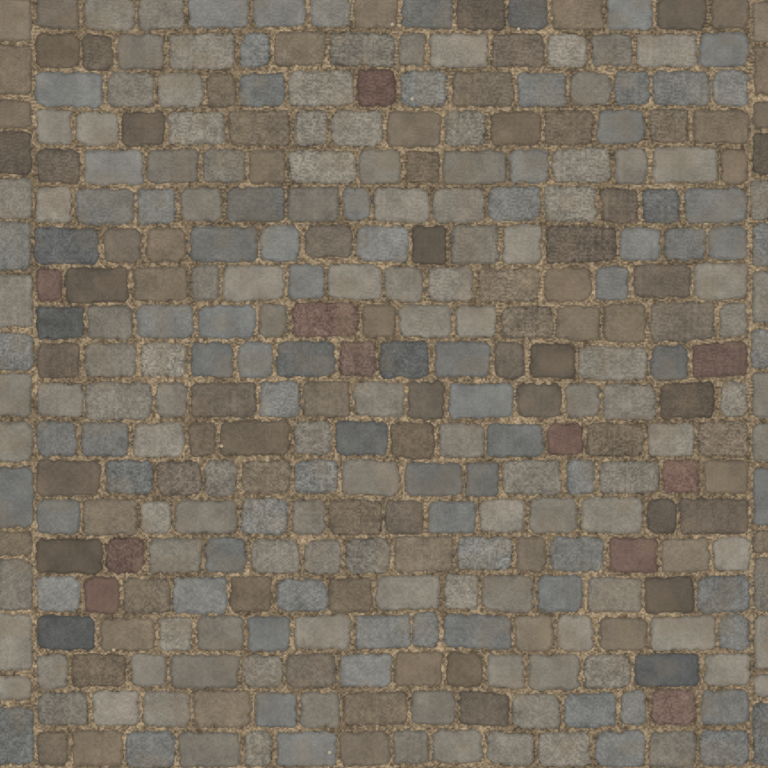
Write a WebGL 2 fragment shader that draws this texture.

```glsl
#version 300 es
precision highp float;

uniform vec2 u_resolution;
out vec4 fragColor;

const float ROWS = 19.8;          // courses over the canvas height
const float STONES = 14.0;        // stones in each course
const float BORDER_STONES = 16.0; // stones in the upright border
const float FIELD_START = 0.0445;
const float FIELD_WIDTH = 0.933;
const float ROW_SHIFT = 0.36;
const float EDGE_JITTER = 0.48;
const float JOINT = 0.0031;       // half the gap between stones
const float CORNER = 0.0095;
const float ROUGHNESS = 0.0038;
const float SOFTNESS = 0.0011;
const float WOBBLE = 0.007;

const vec3 MORTAR = vec3(0.53, 0.465, 0.375);
const vec3 GREY = vec3(0.515, 0.490, 0.445);
const vec3 BLUE_GREY = vec3(0.465, 0.465, 0.450);
const vec3 BROWN = vec3(0.465, 0.415, 0.350);
const vec3 DARK_BROWN = vec3(0.385, 0.345, 0.300);
const vec3 SLATE = vec3(0.355, 0.360, 0.355);
const vec3 RED = vec3(0.425, 0.340, 0.305);
const vec3 PEBBLE = vec3(0.72, 0.66, 0.54);

float hash(vec2 p) {
    return fract(sin(dot(p, vec2(127.1, 311.7))) * 43758.5453);
}

float noise(vec2 p) {
    vec2 i = floor(p), f = fract(p);
    f = f * f * (3.0 - 2.0 * f);
    return mix(mix(hash(i), hash(i + vec2(1, 0)), f.x),
               mix(hash(i + vec2(0, 1)), hash(i + vec2(1, 1)), f.x), f.y);
}

float roundedBox(vec2 p, vec2 halfSize, float radius) {
    vec2 q = abs(p) - halfSize + radius;
    return length(max(q, 0.0)) + min(max(q.x, q.y), 0.0) - radius;
}

// Irregular joint position; both ends of a course stay fixed.
float jointAt(float i, float row, float count) {
    if (i <= 0.0 || i >= count) return clamp(i, 0.0, count);
    float shift = (mod(row, 2.0) - 0.5) * ROW_SHIFT;
    return i + shift + (hash(vec2(i, row + 3.7)) - 0.5) * EDGE_JITTER;
}

// Start, end and index of the stone lying at s along a course.
vec3 stoneSpan(float s, float row, float count) {
    float i = floor(s);
    if (s < jointAt(i, row, count)) i -= 1.0;
    else if (s >= jointAt(i + 1.0, row, count)) i += 1.0;
    return vec3(jointAt(i, row, count), jointAt(i + 1.0, row, count), i);
}

vec3 stoneColor(vec2 id) {
    float pick = hash(id + 17.3);
    vec3 color = pick < 0.36 ? GREY : pick < 0.58 ? BLUE_GREY : pick < 0.80 ? BROWN
               : pick < 0.91 ? DARK_BROWN : pick < 0.96 ? SLATE : RED;
    color = mix(color, GREY, 0.35 * hash(id + 5.1));
    return color * (0.92 + 0.18 * hash(id + 29.9));
}

void main() {
    vec2 p = gl_FragCoord.xy / u_resolution;
    vec2 bend = vec2(noise(p * 9.0 + 4.0), noise(p * vec2(7.0, 11.0) + 31.0)) - 0.5;
    vec2 q = p + bend * WOBBLE * vec2(0.5, 1.0);

    // Locate the stone, either in the field or in the border.
    float x = fract(q.x - FIELD_START);
    vec2 low, high, id;
    if (x < FIELD_WIDTH) {
        float row = floor(q.y * ROWS);
        vec3 span = stoneSpan(x / FIELD_WIDTH * STONES, row, STONES);
        low = vec2(span.x / STONES * FIELD_WIDTH, row / ROWS);
        high = vec2(span.y / STONES * FIELD_WIDTH, (row + 1.0) / ROWS);
        id = vec2(span.z, row);
    } else {
        vec3 span = stoneSpan(q.y * BORDER_STONES, 41.0, BORDER_STONES);
        low = vec2(FIELD_WIDTH, span.x / BORDER_STONES);
        high = vec2(1.0, span.y / BORDER_STONES);
        id = vec2(span.z, 41.0);
    }

    // Worn, rounded outline with its own size and offset.
    vec2 vary = vec2(hash(id + 8.2), hash(id + 12.6));
    vec2 center = 0.5 * (low + high) + (vary.yx - 0.5) * 0.0016;
    vec2 halfSize = 0.5 * (high - low) - JOINT * (0.7 + 0.6 * vary);
    float radius = CORNER * (0.65 + 0.6 * hash(id + 2.4));
    float d = roundedBox(vec2(x, q.y) - center, halfSize, radius);
    d += (noise(p * 130.0) - 0.5) * ROUGHNESS + (noise(p * 290.0) - 0.5) * ROUGHNESS * 0.5;
    float soft = max(SOFTNESS, 0.7 / u_resolution.y);
    float cover = 1.0 - smoothstep(-soft, soft, d);

    // Grain runs from smooth basalt to coarse speckled granite.
    float fine = noise(p * 430.0) - 0.5;
    float coarse = noise(p * 210.0 + 7.0) - 0.5;
    float patches = noise(p * 55.0 + id * 3.1) - 0.5;
    float speckle = mix(0.12, 0.42, pow(hash(id + 40.7), 2.0));
    vec3 stone = stoneColor(id) * (1.0 + speckle * (0.7 * fine + 0.5 * coarse) + 0.13 * patches);
    stone *= 1.0 - 0.16 * smoothstep(-0.0045, 0.0, d);
    float dust = smoothstep(0.52, 0.85, noise(p * 38.0 + 90.0));
    stone = mix(stone, MORTAR, 0.22 * dust);

    // Sandy joints with grit and a shadow beside each stone.
    vec3 mortar = MORTAR * (1.0 + 0.42 * fine + 0.38 * coarse);
    mortar *= 0.86 + 0.24 * noise(p * 24.0 + 60.0);
    mortar *= 0.86 + 0.14 * smoothstep(0.0, 0.0022, d);
    vec3 color = mix(mortar, stone, cover);

    // Sparse pale pebbles.
    vec2 cell = floor(p * 18.0);
    vec2 spot = vec2(hash(cell + 70.1), hash(cell + 83.4)) * 0.7 + 0.15;
    float pebble = length(fract(p * 18.0) - spot) / 18.0 - 0.0021;
    color = mix(color, PEBBLE, step(0.95, hash(cell + 55.5)) * (1.0 - smoothstep(-soft, soft, pebble)));

    fragColor = vec4(color, 1.0);
}
```
